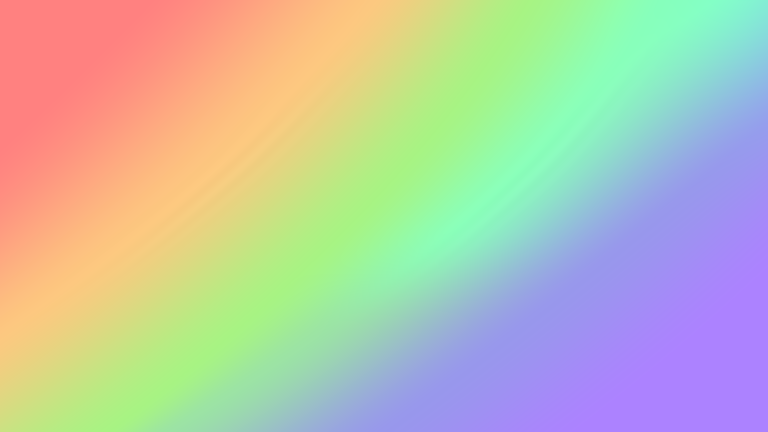
Reproduce this background procedurally as a WebGL 1 fragment shader.

```glsl
precision highp float;
// A soft pastel rainbow sweeping diagonally from red at the upper left to violet
// at the lower right. Each colour sits on its own curved ridge, and every point
// blends between the two ridges beside it, with faint silky streaks on top.

uniform vec2 u_resolution;

#define DESIGN_ASPECT 1.7778
#define BLEND_EASE 0.5
#define STREAK_STRENGTH 0.008
#define STREAK_FREQUENCY 110.0
#define MINT_FADE_START 0.52
#define MINT_FADE_END 0.78

const vec3 RED = vec3(1.0, 0.505, 0.5);
const vec3 ORANGE = vec3(0.99, 0.785, 0.5);
const vec3 GREEN = vec3(0.655, 0.955, 0.515);
const vec3 MINT = vec3(0.54, 1.0, 0.73);
const vec3 MUTED_MINT = vec3(0.61, 0.89, 0.645);
const vec3 BLUE = vec3(0.595, 0.595, 0.925);
const vec3 VIOLET = vec3(0.675, 0.51, 1.0);

float hash(vec2 p) {
  return fract(sin(dot(p, vec2(127.1, 311.7))) * 43758.5);
}

float noise(vec2 p) {
  vec2 cell = floor(p);
  vec2 f = fract(p);
  f = f * f * (3.0 - 2.0 * f);
  float low = mix(hash(cell), hash(cell + vec2(1.0, 0.0)), f.x);
  float high = mix(hash(cell + vec2(0.0, 1.0)), hash(cell + 1.0), f.x);
  return mix(low, high, f.y);
}

// Horizontal place of a ridge at a given depth below the top edge.
float ridge(float start, float slope, float bend, float depth) {
  return start - depth * (slope + bend * depth);
}

// Eased step that stays partly linear so the ridges do not look flat.
float blend(float from, float to, float x) {
  float t = clamp((x - from) / (to - from), 0.0, 1.0);
  return mix(t, t * t * (3.0 - 2.0 * t), BLEND_EASE);
}

// Thin wavering lines that follow one ridge and fade away from it.
float streaks(vec2 p, float center, float middleDepth) {
  float across = p.x - center;
  float warp = 5.0 * noise(vec2(across * 6.0, p.y * 5.0));
  float lines = sin(across * STREAK_FREQUENCY + warp);
  float depthOffset = (p.y - middleDepth) / 0.2;
  return lines * exp(-across * across / 0.004 - depthOffset * depthOffset);
}

void main() {
  // x spans the design aspect; y is depth measured down from the top.
  vec2 uv = gl_FragCoord.xy / u_resolution;
  vec2 p = vec2(uv.x * DESIGN_ASPECT, 1.0 - uv.y);

  // Curved ridges, from upper left to lower right
  float redX = ridge(0.35, 0.95, 0.20, p.y);
  float orangeX = ridge(0.868, 0.79, 0.41, p.y);
  float greenX = ridge(1.227, 0.605, 0.367, p.y);
  float mintX = ridge(1.528, 0.602, 0.537, p.y);
  float blueX = ridge(2.1, 1.096, 0.124, p.y);
  float violetX = ridge(2.3, 0.60, 0.36, p.y);

  // The mint ridge loses its glow toward the bottom edge.
  float fade = smoothstep(MINT_FADE_START, MINT_FADE_END, p.y);
  vec3 mint = mix(MINT, MUTED_MINT, fade);

  // Colour sweep
  vec3 color = mix(RED, ORANGE, blend(redX, orangeX, p.x));
  color = mix(color, GREEN, blend(orangeX, greenX, p.x));
  color = mix(color, mint, blend(greenX, mintX, p.x));
  color = mix(color, BLUE, blend(mintX, blueX, p.x));
  color = mix(color, VIOLET, blend(blueX, violetX, p.x));

  // Aqua tint in the upper right corner
  float corner = exp(-5.0 * dot(p - vec2(1.8, 0.0), p - vec2(1.8, 0.0)) / 0.3);
  color += corner * vec3(-0.05, 0.1, 0.02);

  // Silky streaks
  float silk = streaks(p, orangeX + 0.05, 0.4) + streaks(p, mintX + 0.03, 0.38);
  color += STREAK_STRENGTH * silk;

  gl_FragColor = vec4(clamp(color, 0.0, 1.0), 1.0);
}
```
